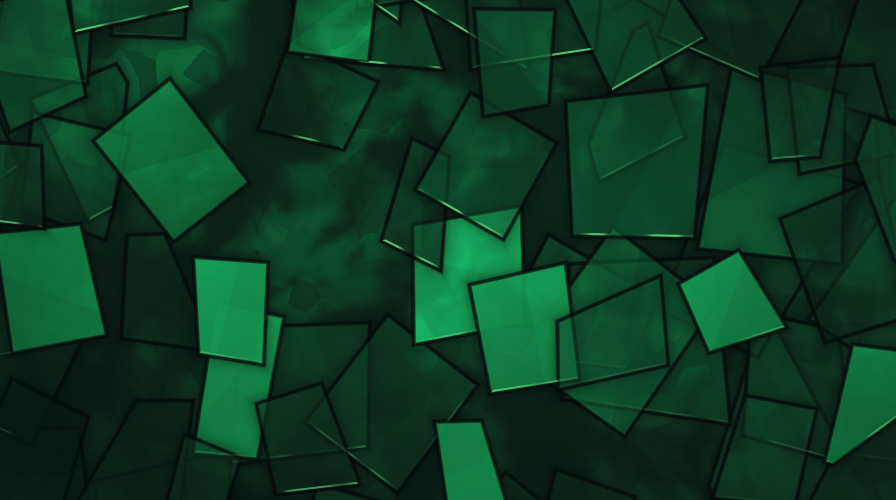
A WebGL 2 fragment shader for this background:

```glsl
#version 300 es
precision highp float;

uniform vec2 u_resolution;
out vec4 fragColor;

const int LAYERS = 4;
const float BACK_CELL = 0.42;      // grid pitch of the rearmost layer
const float FRONT_CELL = 0.29;     // grid pitch of the frontmost layer
const float PRESENCE = 0.76;       // share of cells that hold a pane
const float TILT = 1.05;           // range of pane rotation
const float SKEW = 0.34;           // range of side misalignment
const float LIT_SHARE = 0.17;      // share of strongly lit front panes
const float OUTLINE = 0.0036;
const float SHADOW = 0.011;
const float RIM_INSET = 0.005;
const float RIM_WIDTH = 0.0014;
const float CLOUD_SCALE = 8.0;
const float CHIP_SCALE = 15.0;
const vec2 GLOW_CENTER = vec2(0.62, 0.62);
const vec3 RIM_COLOR = vec3(0.36, 0.82, 0.48);
const vec3 TONES[7] = vec3[7](
    vec3(0.008, 0.03, 0.025), vec3(0.03, 0.09, 0.07), vec3(0.05, 0.18, 0.11),
    vec3(0.05, 0.28, 0.17), vec3(0.06, 0.41, 0.22), vec3(0.08, 0.57, 0.31),
    vec3(0.08, 0.73, 0.40));

vec4 hash4(vec2 p) {
    vec4 q = fract(p.xyxy * vec4(0.1031, 0.1030, 0.0973, 0.1099));
    q += dot(q, q.wzxy + 33.33);
    return fract((q.xxyz + q.yzzw) * q.zywx);
}

float noise(vec2 p) {
    vec2 i = floor(p), f = fract(p);
    f = f * f * (3.0 - 2.0 * f);
    return mix(mix(hash4(i).x, hash4(i + vec2(1, 0)).x, f.x),
               mix(hash4(i + vec2(0, 1)).x, hash4(i + vec2(1, 1)).x, f.x), f.y);
}

float clouds(vec2 p) {
    p += 0.8 * vec2(noise(p * 1.3 + 7.0), noise(p * 1.3 + 31.0));
    float sum = 0.0, gain = 0.5;
    for (int i = 0; i < 4; i++) {
        sum += gain * noise(p);
        p = mat2(1.6, 1.2, -1.2, 1.6) * p + 11.0;
        gain *= 0.5;
    }
    return smoothstep(0.36, 0.7, sum);
}

// Flat angular flakes
float chips(vec2 p) {
    float nearest = 9.0, value = 0.0;
    for (int n = 0; n < 9; n++) {
        vec2 id = floor(p) + vec2(n % 3 - 1, n / 3 - 1);
        vec4 h = hash4(id + 91.0);
        vec2 q = id + h.xy - p;
        float d = dot(q, q);
        if (d < nearest) { nearest = d; value = h.z; }
    }
    return value;
}

vec2 heading(float a) { return vec2(cos(a), sin(a)); }

// Broad light: main pool right of the centre, a weaker one at the upper left
float glowAt(vec2 p, float aspect) {
    vec2 d = (p - GLOW_CENTER * vec2(aspect, 1.0)) * vec2(1.1, 1.7);
    vec2 e = (p - vec2(0.12 * aspect, 0.9)) * vec2(2.0, 2.8);
    return 0.24 + 1.15 * exp(-dot(d, d)) + 0.75 * exp(-dot(e, e));
}

// Signed distance to a crooked pane; also gives the normal of the nearest side
float pane(vec2 q, float size, vec4 h, vec4 g, out vec2 normal) {
    float edge = -1e3;
    for (int k = 0; k < 5; k++) {
        float n = float(k + 1);
        float angle = (h.z - 0.5) * TILT + n * 1.5708 + (fract(h.x * 17.3 * n) - 0.5) * SKEW;
        float reach = size * mix(0.8, 1.15, fract(h.y * 23.7 * n));
        if (k % 2 == 1) reach *= mix(0.65, 1.0, h.w);
        if (k == 4) {              // some panes are broken along a slanted cut
            angle = 6.2832 * g.x;
            reach = g.y < 0.3 ? 0.25 * size : 9.0;
        }
        vec2 dir = heading(angle);
        float d = dot(q, dir) - reach;
        if (d > edge) { edge = d; normal = dir; }
    }
    return edge;
}

void main() {
    vec2 p = gl_FragCoord.xy / u_resolution.y;
    float aspect = u_resolution.x / u_resolution.y;
    float px = 1.0 / u_resolution.y;
    float glow = glowAt(p, aspect);
    float flake = chips(p * CHIP_SCALE + 1.5 * noise(p * 9.0));
    float level = 0.8 + glow * (0.6 + 1.3 * clouds(p * CLOUD_SCALE) * (0.6 + 0.7 * flake));
    float rim = 0.0;

    // Stacked panes, back to front
    for (int layer = 0; layer < LAYERS; layer++) {
        float depth = float(layer) / float(LAYERS - 1);
        float cell = mix(BACK_CELL, FRONT_CELL, depth);
        vec2 grid = p / cell + float(layer) * vec2(3.37, 5.71) + 20.0;
        for (int n = 0; n < 9; n++) {
            vec2 id = floor(grid) + vec2(n % 3 - 1, n / 3 - 1);
            vec2 seed = id + float(layer) * 57.0;
            vec4 h = hash4(seed), g = hash4(seed + 213.0), m = hash4(seed + 419.0);
            if (m.x > PRESENCE) continue;

            vec2 q = (grid - id - 0.5 - 0.7 * (m.yz - 0.5)) * cell;
            float size = cell * mix(0.28, 0.48, m.w);
            vec2 normal;
            float edge = pane(q, size, h, g, normal);
            if (edge > 4.0 * SHADOW) continue;

            float inside = smoothstep(px, -px, edge);
            float shade = exp(-max(edge, 0.0) / SHADOW) * (1.0 - inside);
            float opacity = mix(0.5, 0.9, g.w);
            level *= 1.0 - 0.3 * shade;

            if (inside > 0.0) {
                float paneGlow = glowAt(p - q, aspect);
                float light = mix(glow, paneGlow, 0.5);
                float facet = smoothstep(-px, px, dot(q, heading(6.2832 * g.z)) - 0.3 * size * (g.x - 0.3));
                float mist = clouds(p * CLOUD_SCALE + 40.0 * h.xy) * (0.55 + 0.8 * flake);
                float body = 0.8 + light * (0.5 + 2.1 * pow(h.y, 1.5));
                body += light * (0.32 * facet + 1.25 * mist * mix(0.35, 1.0, m.z));
                body += 0.35 * light * dot(q, heading(6.2832 * h.w)) / size;
                if (layer >= 2 && hash4(seed + 631.0).y < LIT_SHARE * (0.3 + 0.8 * paneGlow)) {
                    body = 2.4 + 0.55 * body + 1.3 * light;
                    opacity = 0.96;
                }
                level = mix(level, body, inside * opacity);
                rim *= 1.0 - inside * opacity;
            }

            // Dark bevel, then a broken glint along the lower sides
            float bevel = 1.0 - smoothstep(OUTLINE * 0.4, OUTLINE + px, abs(edge));
            level *= 1.0 - 0.68 * bevel;
            float glint = 1.0 - smoothstep(RIM_WIDTH * 0.5, RIM_WIDTH + px, abs(edge + RIM_INSET));
            glint *= smoothstep(0.45, 0.9, -normal.y) * smoothstep(0.25, 0.7, noise(p * 22.0 + h.xy * 30.0));
            rim = max(rim, glint * smoothstep(0.15, 0.7, g.x) * (0.4 + 0.45 * glow));
        }
    }

    // Tone ramp with glints on top
    level = clamp(level, 0.0, 5.999);
    int tone = int(level);
    vec3 color = mix(TONES[tone], TONES[tone + 1], fract(level));
    color = mix(color, RIM_COLOR, clamp(rim, 0.0, 0.9));
    fragColor = vec4(color, 1.0);
}
```
